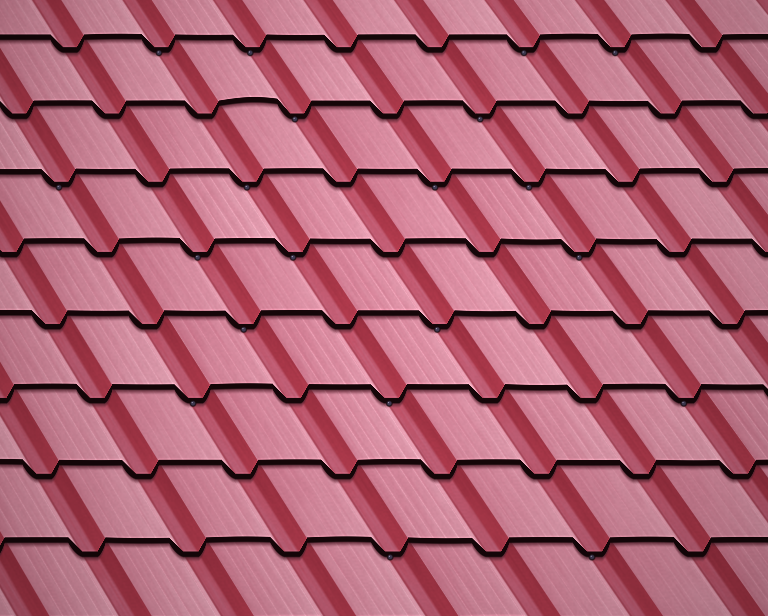
A Shadertoy shader for this texture:

```glsl
// Pink-red metal roof: staggered rows of slanted trapezoid pan tiles with dark stepped edges.

// Layout, in canvas widths, y measured downward
const float FIRST_EDGE = 0.0455;    // height of edge 0
const float ROW_STEP = 0.0848;      // row height at edge 0
const float ROW_GROWTH = 0.00125;   // quadratic growth of the rows
const float TILE_WIDTH = 0.1188;    // tile period at edge 0
const float TILE_GROWTH = 0.0018;   // widening per row
const float PIVOT_X = 0.466;        // x where a tile starts on edge 0
const float STAGGER = 0.5;          // sideways slant per row, in tiles

// Tile profile, as fractions of a tile
const float DROP = 0.14;            // depth of the valley
const float PLATEAU_END = 0.63;
const float VALLEY_START = 0.77;
const float VALLEY_END = 0.92;
const float FLOOR_START = 0.67;     // same corners, seen along the slant
const float WALL_START = 0.82;
const float RIB_STEP = 0.125;

// Details
const float LINE_WIDTH = 0.0066;
const float EDGE_WOBBLE = 0.0026;
const vec2 LOOSE_TILE = vec2(-2.0, 1.0);
const float LOOSE_LIFT = 0.004;
const float SCREW_CHANCE = 0.3;
const float SCREW_RADIUS = 0.0042;

const vec3 PALE = vec3(0.85, 0.59, 0.66);
const vec3 ROSE = vec3(0.73, 0.38, 0.47);
const vec3 RED = vec3(0.70, 0.24, 0.31);
const vec3 DEEP = vec3(0.54, 0.16, 0.22);
const vec3 SHADOW = vec3(0.35, 0.14, 0.19);
const vec3 GAP = vec3(0.08, 0.022, 0.032);
const vec3 SCREW = vec3(0.24, 0.22, 0.31);

float hash(vec2 p) {
    return fract(sin(dot(p, vec2(127.1, 311.7))) * 43758.545);
}

float noise(vec2 p) {
    vec2 i = floor(p), f = fract(p);
    f = f * f * (3.0 - 2.0 * f);
    return mix(mix(hash(i), hash(i + vec2(1, 0)), f.x),
               mix(hash(i + vec2(0, 1)), hash(i + vec2(1, 1)), f.x), f.y);
}

float edgeHeight(float row) { return FIRST_EDGE + row * (ROW_STEP + ROW_GROWTH * row); }

float rowAt(float y) {
    float root = sqrt(ROW_STEP * ROW_STEP + 4.0 * ROW_GROWTH * (y - FIRST_EDGE));
    return (root - ROW_STEP) / (2.0 * ROW_GROWTH);
}

float period(float row) { return TILE_WIDTH + TILE_GROWTH * row; }

float tileCoord(float x, float row) { return (x - PIVOT_X) / period(row) - STAGGER * row; }

// 0 on the plateau, 1 in the valley
float valley(float f) {
    return clamp((f - PLATEAU_END) / (VALLEY_START - PLATEAU_END), 0.0, 1.0)
         - clamp((f - VALLEY_END) / (1.0 - VALLEY_END), 0.0, 1.0);
}

// Height of the stepped lower edge of a row, with small bends per tile
float steppedEdge(float x, float row) {
    float u = tileCoord(x, row), f = fract(u);
    vec2 id = vec2(floor(u), row);
    float lift = EDGE_WOBBLE * (hash(id + 3.7) - 0.5);
    if (distance(id, LOOSE_TILE) < 0.5) lift += LOOSE_LIFT;
    float bend = sin(3.14159 * min(f / VALLEY_START, 1.0));
    return edgeHeight(row) + DROP * period(row) * valley(f) - lift * bend;
}

// Sheet colour: ribbed plateau, bright fold, valley floor, shaded wall
vec3 sheetColor(float u, float depth, float row, float aa) {
    float f = fract(u);
    vec2 id = vec2(floor(u), row);
    float pf = f > 0.9 ? 0.0 : min(f, PLATEAU_END);
    float strip = fract(pf / RIB_STEP);
    float ribs = mix(0.35, 1.0, hash(id + 9.1));
    float streak = noise(vec2(u * 45.0, depth * 3.0 + row * 7.0)) - 0.5;

    float glow = 0.42 + 0.55 * pf + 0.2 * depth + 0.25 * (hash(id) - 0.5) + 0.2 * streak;
    glow += ribs * 0.22 * (strip - 0.5);
    vec3 plateau = mix(ROSE, PALE, glow);
    float ribLine = smoothstep(0.05 + aa / RIB_STEP, 0.0, min(strip, 1.0 - strip));
    plateau += 0.06 * ribs * ribLine * step(0.06, pf);

    vec3 flatFloor = mix(RED, ROSE, 0.5 + 0.35 * depth + 0.3 * streak);
    vec3 wall = mix(DEEP, RED, 0.15 + 0.6 * depth + 0.2 * streak);

    vec3 col = mix(plateau, flatFloor, smoothstep(-aa, aa, f - FLOOR_START));
    col = mix(col, PALE * 1.06, 0.7 * smoothstep(0.012 + aa, 0.0, abs(f - 0.645)));
    col = mix(col, DEEP, 0.4 * smoothstep(0.012 + aa, 0.0, abs(f - 0.68)));
    col = mix(col, wall, smoothstep(-0.02, 0.02, f - WALL_START));
    return mix(col, plateau, smoothstep(1.0 - 1.5 * aa, 1.0, f));
}

void mainImage(out vec4 fragColor, in vec2 fragCoord) {
    float px = 1.0 / iResolution.x;
    vec2 p = vec2(fragCoord.x, iResolution.y - fragCoord.y) * px;

    // Row whose upper edge lies just above this point
    float k = rowAt(p.y);
    float row = floor(k + 0.15);
    if (p.y < steppedEdge(p.x, row)) row -= 1.0;
    float below = p.y - steppedEdge(p.x, row);
    float above = steppedEdge(p.x, row + 1.0) - p.y;
    float depth = below / (below + above);
    float width = period(k);
    vec3 col = sheetColor(tileCoord(p.x, k), depth, row, px / width);

    // Pale lip above an edge, soft shadow and dark gap under it
    col *= 1.0 + 0.12 * smoothstep(0.004, 0.001, above);
    float u = tileCoord(p.x, row), f = fract(u), v = valley(f);
    float gap = LINE_WIDTH * (1.0 + 2.0 * v * (1.0 - v));
    col = mix(col, SHADOW, 0.75 * smoothstep(0.007, 0.0, below - gap));
    float dark = max(smoothstep(px, -px, below - gap), smoothstep(px, 0.0, above));
    col = mix(col, GAP, dark);

    // Occasional screw heads in the valleys
    float screwY = edgeHeight(row) + DROP * period(row) + LINE_WIDTH;
    vec2 s = vec2((f - 0.82) * period(row), p.y - screwY);
    float hasScrew = step(hash(vec2(floor(u), row) + 5.3), SCREW_CHANCE);
    col = mix(col, GAP, hasScrew * smoothstep(px, -px, length(s) - SCREW_RADIUS));
    col = mix(col, SCREW, hasScrew * smoothstep(px, -px, length(s) - 0.7 * SCREW_RADIUS));
    col += 0.35 * hasScrew * smoothstep(0.0015, 0.0, length(s + 0.001));

    // Fine grain and darker corners
    col *= 0.98 + 0.04 * noise(p * 420.0);
    vec2 c = p - vec2(0.5, 0.36);
    col *= 1.06 - 0.62 * dot(c, c);
    fragColor = vec4(clamp(col, 0.0, 1.0), 1.0);
}
```
